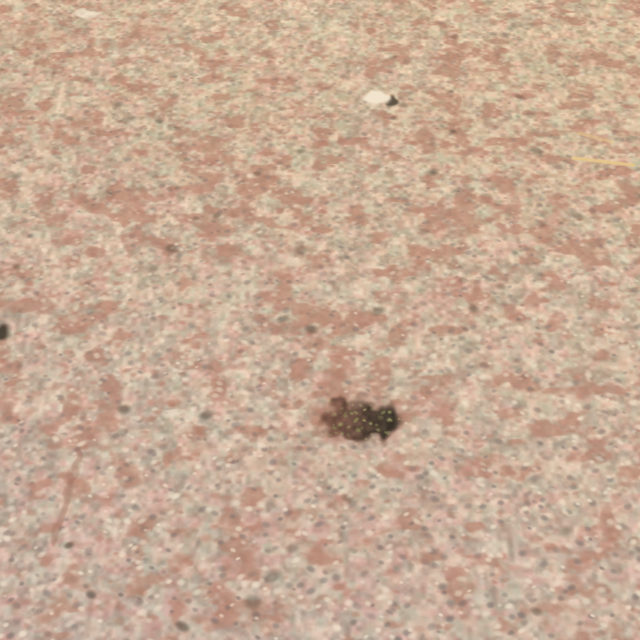
Give the GLSL for this texture, as a three.js fragment shader.

```glsl
// Dry sandy ground seen at a slant, with fine grit, rusty stains, pebbles, straw and a small green tuft.
varying vec2 vUv;

const vec3 SAND   = vec3(0.85, 0.75, 0.66);
const vec3 TAUPE  = vec3(0.73, 0.65, 0.58);
const vec3 SAGE   = vec3(0.78, 0.73, 0.64);
const vec3 ROSE   = vec3(0.82, 0.67, 0.61);
const vec3 RUST   = vec3(0.70, 0.49, 0.41);
const vec3 SLATE  = vec3(0.46, 0.42, 0.41);
const vec3 CHALK  = vec3(0.95, 0.89, 0.80);
const vec3 STRAW  = vec3(0.91, 0.78, 0.54);
const vec3 SHADOW = vec3(0.25, 0.22, 0.18);
const vec3 LEAF   = vec3(0.57, 0.57, 0.36);

float hash(vec2 p) {
  vec3 q = fract(vec3(p.xyx) * 0.1031);
  q += dot(q, q.yzx + 33.33);
  return fract((q.x + q.y) * q.z);
}

float noise(vec2 p) {
  vec2 i = floor(p), f = fract(p);
  f = f * f * (3.0 - 2.0 * f);
  vec2 e = vec2(1.0, 0.0);
  return mix(mix(hash(i), hash(i + e), f.x),
             mix(hash(i + e.yx), hash(i + e.xx), f.x), f.y);
}

float layered(vec2 p) {
  float sum = 0.0, weight = 0.5;
  for (int i = 0; i < 3; i++) {
    sum += weight * noise(p);
    p = p * 2.03 + 17.3;
    weight *= 0.5;
  }
  return sum / 0.875;
}

// Soft cellular grains: one tilted oval in a share of the cells
float grains(vec2 p, float share, float seed) {
  vec2 cell = floor(p);
  float mask = 0.0;
  for (int y = -1; y <= 1; y++) {
    for (int x = -1; x <= 1; x++) {
      vec2 id = cell + vec2(float(x), float(y));
      float pick = hash(id + seed);
      vec2 d = p - id - vec2(hash(id + seed + 5.7), hash(id + seed + 9.1));
      d.x += d.y * (hash(id + seed + 3.3) - 0.5);
      float size = mix(0.3, 0.65, hash(id + seed + 13.9));
      float oval = 1.0 - smoothstep(0.2 * size, size, length(d * vec2(0.9, 1.1)));
      mask = max(mask, oval * step(pick, share) * (0.45 + 0.55 * hash(id + seed + 21.0)));
    }
  }
  return mask;
}

float blob(vec2 p, vec2 center, vec2 radius, float soft) {
  return 1.0 - smoothstep(1.0 - soft, 1.0 + soft, length((p - center) / radius));
}

float stroke(vec2 p, vec2 a, vec2 b, float width) {
  vec2 d = b - a;
  float t = clamp(dot(p - a, d) / dot(d, d), 0.0, 1.0);
  return 1.0 - smoothstep(0.2 * width, width, length(p - a - d * t));
}

// Perspective onto the ground: finer and flatter toward the top
vec2 groundPlane(vec2 uv, float horizon) {
  float depth = horizon / (horizon - uv.y);
  return vec2((uv.x - 0.5) * depth + 2.0, horizon * depth);
}

vec3 soil(vec2 uv, vec2 g) {
  float broad = layered(g * vec2(5.0, 7.0));
  vec3 c = mix(SAND, SAGE, 0.85 * smoothstep(0.42, 0.7, layered(g * 42.0 + 31.0)));
  c = mix(c, ROSE, 0.8 * smoothstep(0.45, 0.72, layered(g * vec2(38.0, 46.0) + 77.0)));
  c = mix(c, TAUPE, 0.85 * smoothstep(0.44, 0.74, layered(g * 50.0 + 11.0) + 0.35 * (broad - 0.5)));
  // warm and bright far away, greyer nearby
  c += mix(vec3(-0.02, -0.018, 0.0), vec3(0.025, 0.02, -0.015), uv.y + 0.25 * (uv.x - 0.5));
  c += 0.07 * (broad - 0.5);
  // fine grit in brightness and a little in hue
  c += 0.13 * (noise(g * 115.0) - 0.5) + 0.06 * (noise(g * 62.0 + 5.0) - 0.5);
  c += vec3(0.035, -0.02, -0.02) * (noise(g * 95.0 + 41.0) - 0.5);
  // rusty stains in flat streaks
  float band = exp(-pow((uv.y - 0.68) / 0.16, 2.0));
  float stain = smoothstep(0.52, 0.76, layered(g * vec2(27.0, 38.0) + 53.0) + 0.05 * band);
  return mix(c, RUST, 0.6 * stain);
}

vec3 addGrit(vec3 c, vec2 uv, vec2 g) {
  float near = mix(1.0, 0.45, uv.y);
  c = mix(c, SLATE, 0.6 * near * grains(g * 62.0, 0.22, 3.0));
  c = mix(c, RUST, 0.5 * grains(g * vec2(48.0, 62.0), 0.14, 47.0));
  c = mix(c, CHALK, 0.75 * near * grains(g * 66.0, 0.2, 91.0));
  return mix(c, SHADOW, 0.6 * near * grains(g * 34.0, 0.035, 68.0));
}

vec3 addDebris(vec3 c, vec2 uv, vec2 g) {
  vec2 w = uv + 0.009 * (vec2(noise(g * 60.0), noise(g * 60.0 + 19.0)) - 0.5);
  float rust = blob(w, vec2(0.23, 0.95), vec2(0.04, 0.014), 0.7) + blob(w, vec2(0.05, 0.945), vec2(0.06, 0.016), 0.8);
  c = mix(c, RUST, 0.6 * min(rust, 1.0) * noise(g * 50.0 + 8.0));
  c = mix(c, RUST * 0.85, 0.45 * stroke(w, vec2(0.124, 0.29), vec2(0.085, 0.155), 0.009));
  c = mix(c, SHADOW, 0.75 * blob(w, vec2(0.612, 0.843), vec2(0.008, 0.01), 0.5));
  c = mix(c, CHALK, blob(w, vec2(0.588, 0.846), vec2(0.02, 0.01), 0.3));
  c = mix(c, CHALK, 0.85 * blob(w, vec2(0.135, 0.977), vec2(0.018, 0.007), 0.5));
  c = mix(c, CHALK, 0.6 * blob(w, vec2(0.27, 0.355), vec2(0.015, 0.007), 0.4));
  c = mix(c, SHADOW, 0.9 * blob(w, vec2(0.002, 0.482), vec2(0.014, 0.013), 0.5));
  c = mix(c, STRAW, 0.9 * stroke(uv, vec2(0.896, 0.753), vec2(0.99, 0.742), 0.004));
  return mix(c, STRAW, 0.5 * stroke(uv, vec2(0.905, 0.792), vec2(0.957, 0.778), 0.004));
}

vec3 addTuft(vec3 c, vec2 uv) {
  vec2 w = uv + 0.022 * (vec2(noise(uv * 75.0), noise(uv * 75.0 + 23.0)) - 0.5);
  float right = smoothstep(0.5, 0.62, uv.x);
  vec3 leaves = mix(mix(RUST * 0.75, SHADOW, right), LEAF, 0.85 * grains(uv * 105.0, 0.65, 12.0));
  leaves *= 0.75 + 0.4 * noise(uv * 130.0);
  c = mix(c, RUST, 0.45 * blob(w, vec2(0.558, 0.346), vec2(0.075, 0.038), 0.25));
  return mix(c, leaves, 0.95 * blob(w, vec2(0.56, 0.344), vec2(0.061, 0.031), 0.22));
}

void main() {
  vec2 ground = groundPlane(vUv, 3.0);
  vec3 color = addGrit(soil(vUv, ground), vUv, ground);
  color = addTuft(addDebris(color, vUv, ground), vUv);
  gl_FragColor = vec4(color, 1.0);
}
```
